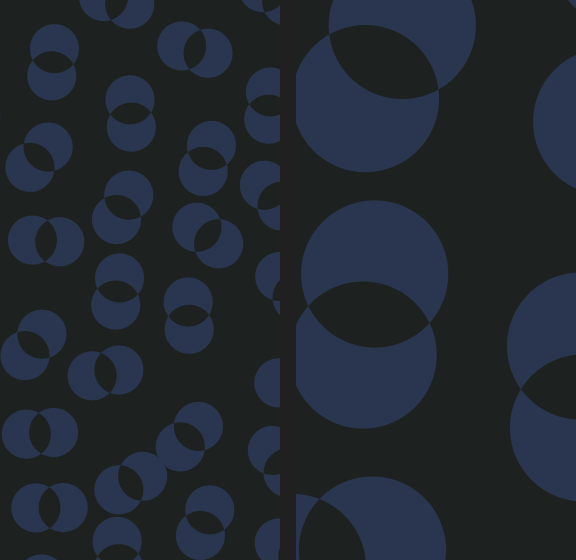
Left, the full canvas; right, a detail of the centre.
A Shadertoy shader for this pattern:

```glsl
// Scattered pairs of overlapping discs whose shared lens is cut out.
// Pairs sit on a jittered staggered lattice, relaxed once so that they
// keep apart, and each is turned at random. Unit: the canvas width.

const vec3 GROUND = vec3(0.112, 0.129, 0.125);
const vec3 DISC_BLUE = vec3(0.163, 0.213, 0.308);

const float DISC_RADIUS = 0.0876;
const float DISC_SPACING = 0.0975;          // between the two centres
const vec2 CELL = vec2(0.2845, 0.3285);     // lattice pitch
const float JITTER = 0.36;                  // share of a cell
const float MIN_GAP = 0.268;                // wanted distance between pairs
const float PUSH = 0.5;                     // strength of the relaxation
const float EDGE_PIXELS = 0.7;              // half width of the soft edge
const float SEED = 7.0;
const float PI = 3.14159265;

float hash(vec2 p) {
    return fract(sin(dot(p + SEED, vec2(127.1, 311.7))) * 43758.5453);
}

// Every second column is raised by half a cell.
float columnShift(float column) {
    return 0.5 * mod(column, 2.0);
}

vec2 jitteredCentre(vec2 id) {
    vec2 offset = vec2(hash(id), hash(id + 37.3)) - 0.5;
    return (id + 0.5 + vec2(0.0, columnShift(id.x)) + JITTER * offset) * CELL;
}

// Moves a centre away from neighbours that are too close.
vec2 relaxedCentre(vec2 id) {
    vec2 centre = jitteredCentre(id);
    vec2 shift = vec2(0.0);
    for (int y = -1; y <= 1; y++) {
        for (int x = -1; x <= 1; x++) {
            if (x == 0 && y == 0) continue;
            vec2 away = centre - jitteredCentre(id + vec2(x, y));
            float gap = max(length(away), 0.001);
            shift += away / gap * PUSH * max(MIN_GAP - gap, 0.0);
        }
    }
    return centre + shift;
}

float disc(vec2 p, float edge) {
    return 1.0 - smoothstep(-edge, edge, length(p) - DISC_RADIUS);
}

// Coverage of two discs without their common part.
float discPair(vec2 p, float angle, float edge) {
    vec2 arm = 0.5 * DISC_SPACING * vec2(cos(angle), sin(angle));
    float a = disc(p - arm, edge);
    float b = disc(p + arm, edge);
    return a + b - 2.0 * a * b;
}

void mainImage(out vec4 fragColor, in vec2 fragCoord) {
    vec2 uv = fragCoord / iResolution.x;
    float edge = EDGE_PIXELS / iResolution.x;

    // Cell of this point on the staggered lattice
    vec2 cell = uv / CELL;
    float column = floor(cell.x);
    vec2 home = vec2(column, floor(cell.y - columnShift(column)));

    // Collect the pairs of the surrounding cells
    float coverage = 0.0;
    for (int y = -1; y <= 1; y++) {
        for (int x = -1; x <= 1; x++) {
            vec2 id = home + vec2(x, y);
            float angle = PI * hash(id + 71.9);
            coverage = max(coverage, discPair(uv - relaxedCentre(id), angle, edge));
        }
    }

    fragColor = vec4(mix(GROUND, DISC_BLUE, coverage), 1.0);
}
```
